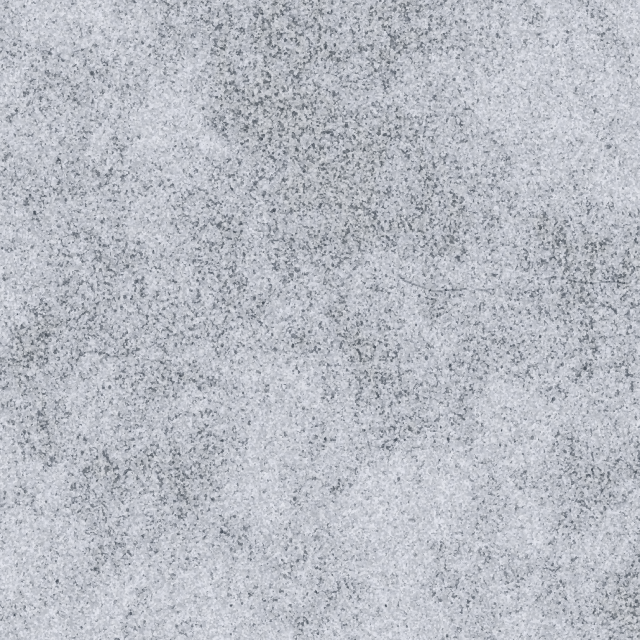
This texture is drawn by a three.js fragment shader. Its source:

```glsl
// Weathered blue-grey concrete: cloudy wear, fine sandy grain, dark specks and pits.
// Smooth cellular noise at several scales drives the tone; wear raises the
// density of specks, and layered sines bend two faint hairline cracks.

varying vec2 vUv;

vec3 hash3(vec2 p) {
  vec3 q = fract(vec3(p.xyx) * vec3(0.1031, 0.1030, 0.0973));
  q += dot(q, q.yxz + 33.33);
  return fract((q.xxy + q.yzz) * q.zyx);
}

// Smooth cellular noise: random cell values blended by distance to their points
float cells(vec2 p) {
  vec2 id = floor(p);
  float total = 0.0, weights = 0.0;
  for (int j = -1; j <= 1; j++) {
    for (int i = -1; i <= 1; i++) {
      vec2 cell = id + vec2(float(i), float(j));
      vec3 rnd = hash3(cell + 71.0);
      vec2 d = cell + rnd.xy - p;
      float w = exp(-5.0 * dot(d, d));
      total += w * rnd.z;
      weights += w;
    }
  }
  return total / weights;
}

// Large mottling, slightly drawn out vertically and bent by sines
float clouds(vec2 p) {
  p += 0.025 * sin(p.yx * vec2(17.0, 13.0) + 2.0 * sin(p * 9.0));
  p.y *= 0.75;
  float sum = 0.0, amp = 0.33, scale = 3.6;
  for (int i = 0; i < 5; i++) {
    sum += amp * (cells(p * scale + 19.0 * float(i)) - 0.5);
    p = mat2(0.96, 0.28, -0.28, 0.96) * p;
    scale *= 2.2;
    amp *= 0.8;
  }
  return 0.5 + sum;
}

// Sparse round pits, one possible per grid cell
float pits(vec2 p) {
  vec2 id = floor(p);
  vec3 rnd = hash3(id + 311.0);
  float radius = mix(0.06, 0.19, rnd.z * rnd.z);
  float d = length((fract(p) - mix(vec2(0.3), vec2(0.7), rnd.xy)) * vec2(1.15, 0.9));
  float present = step(0.95, hash3(id + 907.0).x);
  return present * (1.0 - smoothstep(radius - 0.05, radius + 0.08, d));
}

// Broken hairline running across from x = span.x to x = span.y
float crack(vec2 p, float height, vec2 span) {
  float wander = 0.010 * sin(p.x * 19.0 + height * 40.0)
               + 0.004 * sin(p.x * 53.0)
               + 0.008 * (cells(vec2(p.x * 60.0, height * 90.0)) - 0.5);
  float line = 1.0 - smoothstep(0.0006, 0.0026, abs(p.y - height - wander));
  float ends = smoothstep(span.x, span.x + 0.04, p.x)
             * (1.0 - smoothstep(span.y - 0.04, span.y, p.x));
  return line * ends * smoothstep(0.25, 0.6, cells(p * 45.0));
}

void main() {
  vec2 uv = vUv;
  float cloud = clouds(uv);
  float wear = smoothstep(0.26, 0.74, cloud);
  float scar = smoothstep(0.60, 0.76, cloud);

  // Sandy grain over the base tone
  float fine = cells(uv * 370.0) - 0.5;
  float coarse = cells(uv * 170.0 + 40.0) - 0.5;
  float tone = 0.925 - 0.11 * wear + 0.34 * fine + 0.11 * coarse;

  // Dark specks crowd together where the surface is worn
  float speck = 0.5 * cells(uv * vec2(245.0, 215.0) + 7.0) + 0.5 * cells(uv * 390.0 + 90.0);
  float threshold = mix(0.63, 0.41, wear);
  tone -= 0.60 * smoothstep(threshold, threshold + 0.45, speck);

  // Pits and hairline cracks
  tone -= 0.55 * pits(uv * 62.0);
  tone -= 0.32 * crack(uv, 0.555, vec2(0.60, 1.05));
  tone -= 0.26 * crack(uv, 0.435, vec2(0.10, 0.36));
  tone = clamp(tone, 0.0, 1.08);

  // Slate to pale grey, with a slightly warmer cast in the scars
  vec3 slate = vec3(0.30, 0.33, 0.37);
  vec3 pale = vec3(0.84, 0.85, 0.88);
  vec3 color = mix(slate, pale, tone);
  vec3 warmCast = vec3(0.004, 0.002, -0.007);
  color += warmCast * (scar + cells(uv * 120.0 + 210.0) - 0.5);

  gl_FragColor = vec4(color, 1.0);
}
```
